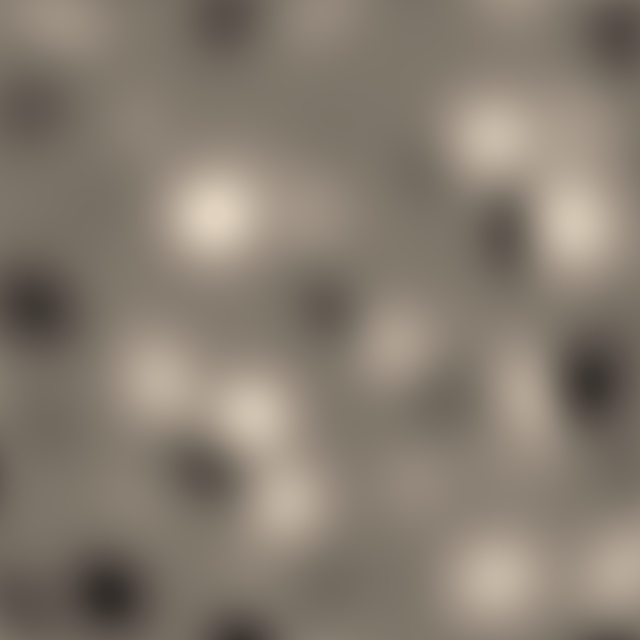
A Shadertoy shader for this texture:

```glsl
// Soft, out-of-focus mottling in warm grey: light and dark Gaussian blobs
// scattered on a jittered grid are summed into one smooth tone, which a
// ramp of dark brown, grey and cream then colours.

const float CELLS = 7.0;           // blobs across the canvas
const float BASE_TONE = 0.462;     // tone between the blobs
const float LIGHT_STRENGTH = 0.36;
const float DARK_STRENGTH = 0.32;
const float BLOB_RADIUS = 0.37;    // standard deviation, in cells

// Integer hash giving three values in 0..1 per cell
vec3 hash3(vec2 cell, float seed) {
    uvec3 v = uvec3(ivec3(vec3(cell, seed)) + 1000);
    v = v * 1664525u + 1013904223u;
    v.x += v.y * v.z;
    v.y += v.z * v.x;
    v.z += v.x * v.y;
    v ^= v >> 16u;
    v.x += v.y * v.z;
    v.y += v.z * v.x;
    v.z += v.x * v.y;
    return vec3(v >> 8u) / 16777216.0;
}

// Signed strength: evenly spread over cells, with most blobs faint
float blobStrength(vec2 cell, float randomness) {
    float spread = fract(dot(cell, vec2(0.7549, 0.5698)) + 0.4 * randomness);
    float s = 2.0 * spread - 1.0;
    return s * abs(s) * (s > 0.0 ? LIGHT_STRENGTH : DARK_STRENGTH);
}

// Elliptical Gaussian with its long axis at the given angle
float gaussianBlob(vec2 offset, float angle, float radius, float stretch) {
    vec2 axis = vec2(cos(angle), sin(angle));
    vec2 q = vec2(dot(offset, axis) / stretch,
                  dot(offset, vec2(-axis.y, axis.x)) * stretch);
    return exp(-dot(q, q) / (2.0 * radius * radius));
}

// Sum of all blobs near p
float mottle(vec2 p, float seed) {
    vec2 home = floor(p);
    float sum = 0.0;
    for (int y = -2; y <= 2; y++) {
        for (int x = -2; x <= 2; x++) {
            vec2 cell = home + vec2(x, y);
            vec3 place = hash3(cell, seed);
            vec3 form = hash3(cell, seed + 1.0);
            vec2 centre = cell + 0.5 + 0.8 * (place.xy - 0.5);
            float strength = blobStrength(cell, place.z);
            float radius = BLOB_RADIUS * mix(0.92, 1.08, form.x);
            radius *= strength > 0.0 ? 1.05 : 0.97;
            float angle = 1.5708 + 2.2 * (form.y - 0.5);
            float stretch = mix(1.0, 1.2, form.z);
            sum += strength * gaussianBlob(p - centre, angle, radius, stretch);
        }
    }
    return sum;
}

// Blend towards the next ramp colour as tone goes from low to high
vec3 rampStep(vec3 below, vec3 above, float low, float high, float tone) {
    return mix(below, above, clamp((tone - low) / (high - low), 0.0, 1.0));
}

vec3 warmGreyRamp(float tone) {
    const vec3 soot  = vec3(0.165, 0.150, 0.140);
    const vec3 brown = vec3(0.310, 0.280, 0.258);
    const vec3 grey  = vec3(0.488, 0.455, 0.408);
    const vec3 tan_  = vec3(0.640, 0.590, 0.535);
    const vec3 cream = vec3(0.880, 0.825, 0.745);
    vec3 colour = rampStep(soot, brown, soot.g, brown.g, tone);
    colour = rampStep(colour, grey, brown.g, grey.g, tone);
    colour = rampStep(colour, tan_, grey.g, tan_.g, tone);
    return rampStep(colour, cream, tan_.g, cream.g, tone);
}

void mainImage(out vec4 fragColor, in vec2 fragCoord) {
    vec2 uv = fragCoord / iResolution.y;
    float tone = BASE_TONE + mottle(uv * CELLS, 11.0);
    fragColor = vec4(warmGreyRamp(tone), 1.0);
}
```
